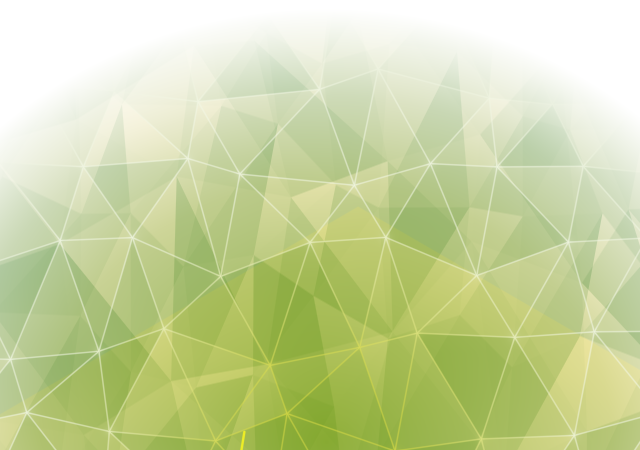
Give the GLSL for this background, as a WebGL 2 fragment shader.

```glsl
#version 300 es
precision highp float;

uniform vec2 u_resolution;
out vec4 outColor;

#define CELL 0.192
#define JITTER 0.5
#define LINE_WIDTH 0.0011
#define LINE_ALPHA 0.55
#define FACET_CONTRAST 0.16
#define GLOW_CENTER vec2(0.725, 0.018)
#define GLOW_RADII vec2(1.056, 0.963)
#define HILL_PEAK vec2(0.796, 0.541)

const vec3 CORE_GREEN = vec3(0.53, 0.67, 0.22);
const vec3 SOFT_GREEN = vec3(0.72, 0.785, 0.53);
const vec3 PALE_GREEN = vec3(0.83, 0.87, 0.74);
const vec3 LIME_LINE = vec3(0.84, 0.85, 0.27);
const vec3 WHITE_LINE = vec3(0.95, 0.97, 0.90);

float ramp(float a, float b, float x) {
    return clamp((x - a) / (b - a), 0.0, 1.0);
}

vec2 hash2(vec2 p) {
    vec3 h = fract(p.xyx * vec3(0.1031, 0.1030, 0.0973));
    h += dot(h, h.yzx + 33.33);
    return fract((h.xx + h.yz) * h.zy);
}

// Jittered vertex of a staggered triangular lattice
vec2 node(vec2 id, float seed) {
    vec2 shift = hash2(id + seed) - 0.5;
    return vec2(id.x + 0.5 * mod(id.y, 2.0), id.y) + JITTER * shift;
}

float segmentDistance(vec2 p, vec2 a, vec2 b) {
    vec2 ab = b - a;
    float t = clamp(dot(p - a, ab) / dot(ab, ab), 0.0, 1.0);
    return length(p - a - ab * t);
}

float edgeCover(vec2 p, vec2 a, vec2 b, float px) {
    vec2 e = normalize(b - a);
    vec2 d = p - a;
    return clamp((e.x * d.y - e.y * d.x) / px + 0.5, 0.0, 1.0);
}

float triangleCover(vec2 p, vec2 a, vec2 b, vec2 c, float px) {
    return edgeCover(p, a, b, px) * edgeCover(p, b, c, px) * edgeCover(p, c, a, px);
}

// Returns edge distance, nearest vertex distance and facet shade
vec3 mesh(vec2 q, float seed, float px) {
    vec3 result = vec3(9.0, 9.0, 0.0);
    vec2 base = floor(q);
    for (int j = -2; j <= 1; j++) {
        for (int i = -2; i <= 2; i++) {
            vec2 id = base + vec2(i, j);
            float odd = mod(id.y, 2.0);
            vec2 a = node(id, seed);
            vec2 b = node(id + vec2(1.0, 0.0), seed);
            vec2 c = node(id + vec2(odd, 1.0), seed);
            vec2 d = node(id + vec2(odd - 1.0, 1.0), seed);
            float edge = min(segmentDistance(q, a, b),
                min(segmentDistance(q, a, c), segmentDistance(q, a, d)));
            result.x = min(result.x, edge);
            result.y = min(result.y, length(q - a));
            vec2 tone = hash2(id + seed + 57.0) - 0.5;
            float fade = 0.6 + 0.8 * clamp(q.y - a.y, 0.0, 1.0);
            result.z += fade * (tone.x * triangleCover(q, a, b, c, px)
                + tone.y * triangleCover(q, a, c, d, px));
        }
    }
    return result;
}

vec2 rotate(vec2 p, float angle) {
    float c = cos(angle), s = sin(angle);
    return vec2(c * p.x - s * p.y, s * p.x + c * p.y);
}

void main() {
    vec2 p = gl_FragCoord.xy / u_resolution.y;
    float px = 1.0 / u_resolution.y;
    float d = length((p - GLOW_CENTER) / GLOW_RADII);
    float visible = 1.0 - smoothstep(0.78, 1.0, d);

    // Elliptical glow rising from the bottom
    vec3 color = mix(CORE_GREEN, SOFT_GREEN, ramp(0.0, 0.6, d));
    color = mix(color, PALE_GREEN, ramp(0.6, 0.8, d));
    color = mix(color, vec3(1.0), ramp(0.8, 1.0, d));

    // Warm hill of overlapping light
    float hill = HILL_PEAK.y - 0.58 * abs(p.x - HILL_PEAK.x) - p.y;
    float warm = smoothstep(-px, px, hill) * (1.0 - ramp(0.1, 0.65, hill));
    color += warm * visible * vec3(0.045, 0.018, -0.035);

    // Translucent facets, two layers stretched into shards
    vec3 net = mesh((p - vec2(0.089, 0.044)) / CELL, 11.0, px / CELL);
    float shade = 0.6 * net.z;
    for (int k = 0; k < 2; k++) {
        float layer = float(k);
        vec2 size = mix(vec2(0.15, 0.27), vec2(0.22, 0.36), layer);
        vec2 q = rotate(p, 0.28 - 0.62 * layer) / size;
        shade += 0.75 * mesh(q + 4.0, 23.0 + 18.0 * layer, px / size.x).z;
    }
    color += FACET_CONTRAST * shade * visible * vec3(0.95, 0.55, 0.75);

    // Fine network with glowing vertices
    float line = 1.0 - smoothstep(0.0, LINE_WIDTH + px, net.x * CELL);
    float spark = 0.35 * exp(-net.y * CELL / 0.008);
    vec3 lineColor = mix(LIME_LINE, WHITE_LINE, smoothstep(0.12, 0.6, d));
    color = mix(color, lineColor, min(LINE_ALPHA * line + spark, 0.9) * visible);

    // Short bright stem at the lower edge
    float stem = segmentDistance(p, vec2(0.543, 0.04), vec2(0.535, -0.01));
    color = mix(color, vec3(0.93, 0.93, 0.15), 1.0 - smoothstep(0.001, 0.001 + 1.5 * px, stem));

    outColor = vec4(clamp(color, 0.0, 1.0), 1.0);
}
```
